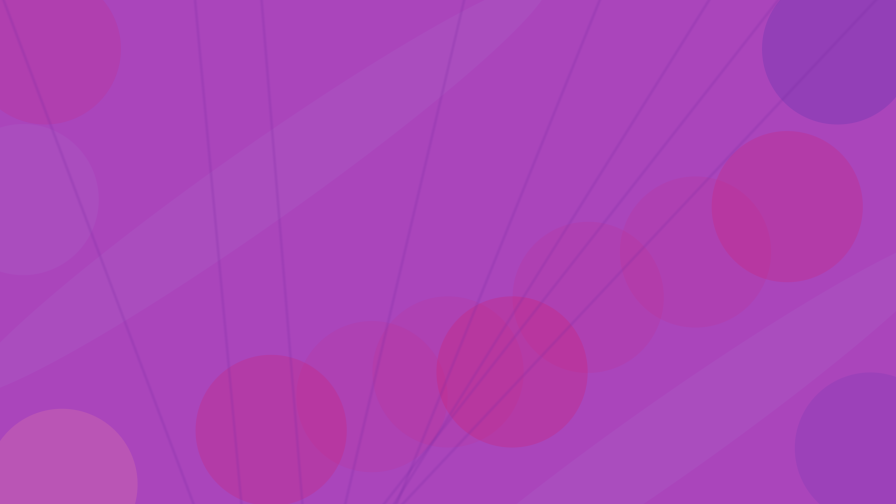
Reproduce this background procedurally as a Shadertoy shader.

```glsl
// Draws a violet backdrop with pale slanted ellipses, translucent discs and thin fanned rays.

const vec3 VIOLET = vec3(0.665, 0.270, 0.735);
const vec3 PALE   = vec3(0.680, 0.700, 0.880);
const vec3 RED    = vec3(0.830, 0.100, 0.400);
const vec3 PINK   = vec3(0.850, 0.450, 0.660);
const vec3 INDIGO = vec3(0.400, 0.200, 0.680);
const vec3 PLUM   = vec3(0.480, 0.160, 0.640);

const float DISC_RADIUS = 0.150;
const float RAY_HALF_WIDTH = 0.0026;
const float BAND_ANGLE = 0.614;
const vec2 BAND_RADII = vec2(0.706, 0.077);

// Red discs: centre, opacity
const vec3 RED_DISCS[8] = vec3[8](
    vec3(0.090, 0.903, 0.145), vec3(0.538, 0.146, 0.235),
    vec3(0.738, 0.213, 0.100), vec3(0.889, 0.262, 0.100),
    vec3(1.016, 0.262, 0.255), vec3(1.167, 0.410, 0.110),
    vec3(1.380, 0.500, 0.110), vec3(1.562, 0.590, 0.225));

// Rays: x at the bottom edge, x at the top edge
const vec2 RAYS[8] = vec2[8](
    vec2(0.384, 0.007), vec2(0.479, 0.387), vec2(0.600, 0.519), vec2(0.685, 0.921),
    vec2(0.787, 1.190), vec2(0.782, 1.407), vec2(0.762, 1.544), vec2(0.799, 1.738));

// Coverage of a shape from its signed distance
float cover(float dist, float soft) {
    return 1.0 - smoothstep(-soft, soft, dist);
}

float disc(vec2 p, vec2 centre, float soft) {
    return cover(length(p - centre) - DISC_RADIUS, soft);
}

// Rotated ellipse, distance estimated from the gradient
float band(vec2 p, vec2 centre, float soft) {
    float c = cos(BAND_ANGLE), s = sin(BAND_ANGLE);
    vec2 d = p - centre;
    vec2 q = vec2(c * d.x + s * d.y, c * d.y - s * d.x) / BAND_RADII;
    float k = length(q);
    float slope = max(length(q / BAND_RADII), 1e-4);
    return cover(k * (k - 1.0) / slope, soft);
}

// Straight ray from the bottom edge to the top edge
float ray(vec2 p, vec2 ends, float soft) {
    float run = ends.y - ends.x;
    float dist = abs(p.x - ends.x - run * p.y) / sqrt(1.0 + run * run);
    return cover(dist - RAY_HALF_WIDTH, soft);
}

void mainImage(out vec4 fragColor, in vec2 fragCoord) {
    vec2 p = fragCoord / iResolution.y;
    float soft = 0.75 / iResolution.y;
    vec3 color = VIOLET;

    // Slanted bands
    color = mix(color, PALE, 0.075 * band(p, vec2(0.509, 0.628), soft));
    color = mix(color, PALE, 0.075 * band(p, vec2(1.322, 0.125), soft));

    // Discs
    color = mix(color, PALE,   0.07 * disc(p, vec2(0.046, 0.604), soft));
    color = mix(color, PINK,   0.35 * disc(p, vec2(0.123, 0.039), soft));
    color = mix(color, INDIGO, 0.34 * disc(p, vec2(1.662, 0.903), soft));
    color = mix(color, INDIGO, 0.20 * disc(p, vec2(1.727, 0.111), soft));
    for (int i = 0; i < 8; i++) {
        color = mix(color, RED, RED_DISCS[i].z * disc(p, RED_DISCS[i].xy, soft));
    }

    // Fanned rays
    for (int i = 0; i < 8; i++) {
        color = mix(color, PLUM, 0.22 * ray(p, RAYS[i], soft + 0.0012));
    }

    fragColor = vec4(color, 1.0);
}
```
